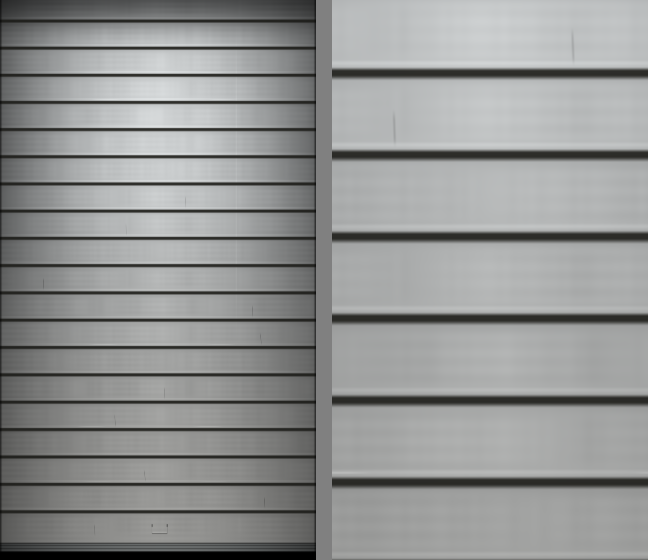
Left, the full canvas; right, a detail of the centre.
This texture is drawn by a WebGL 1 fragment shader. Its source:

```glsl
precision highp float;
// Closed metal roller shutter: nineteen dark grooves between brushed slats,
// lit by a soft pool of light high in the middle, above a ribbed foot rail.
// Grooves come from the nearest-groove distance, brushing from layered sines.
uniform vec2 u_resolution;

float hash(float n) {
  return fract(sin(n * 91.73 + 4.1) * 4375.85);
}

// Soft band: one between a and b, fading over the width s
float band(float v, float a, float b, float s) {
  return smoothstep(a - s, a + s, v) * (1.0 - smoothstep(b - s, b + s, v));
}

// Layered sines across x, shifted by a phase
float streaks(float x, float phase) {
  float sum = 0.0;
  float freq = 23.0;
  float amp = 0.5;
  for (int i = 0; i < 5; i++) {
    sum += amp * sin(x * freq + phase * (3.0 + float(i)) + 1.7 * sin(x * freq * 0.37 + phase));
    freq *= 1.87;
    amp *= 0.72;
  }
  return sum;
}

void main() {
  vec2 uv = gl_FragCoord.xy / u_resolution;
  float x = uv.x;
  float depth = 1.0 - uv.y;

  // Slat coordinate: whole numbers are groove centres, spacing widens slightly downward
  float s = (depth - 0.0378 + 0.0018 * sin(3.14 * depth)) / 0.0487;
  float groove = floor(min(s + 0.5, 18.0));
  float g = s - groove;
  float slat = floor(min(s, 18.5));
  float f = s - slat;
  float seed = hash(slat + 7.0);

  // Light pool with dim sides and a shaded top
  float side = 1.0 - pow(abs(2.0 * x - 1.02), 1.9);
  float pool = exp(-pow((depth - 0.22) / 0.27, 2.0));
  float light = mix(0.38, 0.64 + 0.19 * pool, side);
  light *= mix(0.42, 1.0, smoothstep(-0.01, 0.085, depth));
  light *= 1.0 - 0.08 * smoothstep(0.55, 0.95, depth);

  // Brushed grain, partly shared by all slats and partly their own
  float grain = 0.011 * streaks(x, 1.3) + 0.013 * streaks(x, seed * 6.28);
  float fade = band(f, 0.2, 0.78, 0.14);
  float tone = light * (1.0 + grain * (0.4 + fade));
  tone += 0.008 * sin(f * 31.0 + seed * 6.0) * sin(x * 9.0 + seed * 20.0);
  tone += 0.02 * (seed - 0.5);
  tone += 0.035 * band(x, 0.746, 0.749, 0.002) * band(depth, 0.1, 0.55, 0.08);

  // Curved slat edges: pale lip above each groove, soft shadow below
  tone *= 1.0 + 0.07 * band(g, -0.15, -0.10, 0.025);
  tone *= 1.0 - 0.12 * exp(-max(g, 0.0) * 9.0) * step(0.0, g);
  float scuff = smoothstep(0.65, 1.0, sin(x * 17.0 + seed * 40.0));
  tone += 0.05 * scuff * step(0.6, seed) * band(g, -0.13, -0.105, 0.012);

  // Occasional short slanted scratch
  float scratchX = 0.1 + 0.8 * hash(slat + 31.0) + 0.02 * (f - 0.5) * (seed - 0.3);
  float scratch = band(x, scratchX - 0.001, scratchX + 0.001, 0.0015) * band(f, 0.5, 0.85, 0.08);
  tone -= 0.10 * scratch * step(0.66, hash(slat + 53.0));

  // Cool in the bright pool, warmer toward the foot
  vec3 tint = mix(vec3(0.985, 1.0, 1.005), vec3(1.0, 1.0, 0.985), smoothstep(0.25, 0.95, depth));
  vec3 color = tone * tint;

  // Dark groove with a sharper upper edge
  float dark = smoothstep(-0.085, -0.025, g) * (1.0 - smoothstep(0.015, 0.095, g));
  color = mix(color, vec3(0.15, 0.15, 0.135) * (0.65 + 0.5 * light), dark * 0.96);

  // Small pull handle: two dark side ticks over a pale-rimmed bar
  float across = abs(x - 0.505);
  float ticks = band(across, 0.0225, 0.025, 0.0015) * band(depth, 0.936, 0.941, 0.0015);
  float arms = band(across, 0.0235, 0.025, 0.001) * band(depth, 0.936, 0.953, 0.001);
  float bar = band(across, -1.0, 0.024, 0.002) * band(depth, 0.9525, 0.9538, 0.001);
  float rim = band(across, -1.0, 0.022, 0.002) * band(depth, 0.9495, 0.951, 0.001);
  color *= 1.0 - 0.65 * ticks - 0.2 * arms * (1.0 - ticks) - 0.4 * bar;
  color += 0.07 * rim;

  // Ribbed foot rail, its seam and the black gap beneath
  float ribs = 0.32 + 0.06 * sin((depth - 0.970) * 1150.0);
  vec3 rail = vec3(0.97, 1.0, 1.0) * ribs * (0.6 + 0.6 * side);
  color = mix(color, rail, smoothstep(0.969, 0.972, depth));
  color *= 1.0 - 0.55 * band(depth, 0.969, 0.971, 0.0012);
  color *= 1.0 - smoothstep(0.983, 0.987, depth);

  // Shadow of the guide channels at both sides
  color *= 0.45 + 0.55 * smoothstep(0.0, 0.009, min(x, 1.0 - x));
  gl_FragColor = vec4(clamp(color, 0.0, 1.0), 1.0);
}
```
